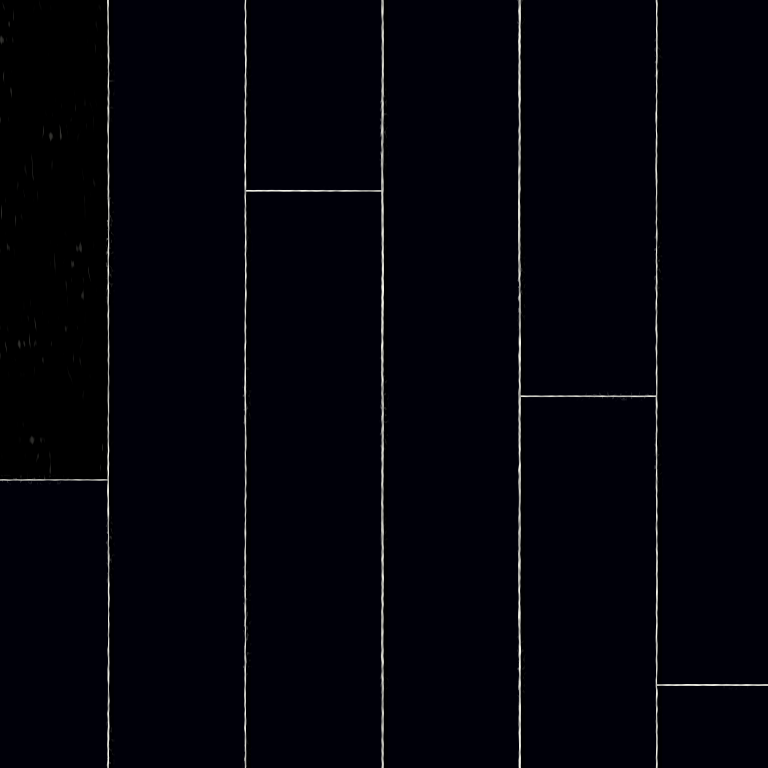
This texture is drawn by a WebGL 1 fragment shader. Its source:

```glsl
precision highp float;

uniform vec2 u_resolution;

const float PLANK_WIDTH = 0.1785;
const float FIRST_SEAM = 0.1410;
const float NO_JOINT = -1.0;

const vec3 NAVY = vec3(0.0, 0.0, 0.036);
const vec3 BLACK = vec3(0.0);
const vec3 GREY = vec3(0.60, 0.60, 0.58);
const vec3 CHALK = vec3(0.95, 0.95, 0.91);
const vec3 GRAIN = vec3(0.20, 0.20, 0.19);

vec2 randomGradient(vec2 cell) {
  float h = fract(sin(dot(cell, vec2(127.1, 311.7))) * 43758.5);
  float angle = 6.28319 * h;
  return vec2(cos(angle), sin(angle));
}

// Gradient noise, roughly -0.7 to 0.7
float gradientNoise(vec2 p) {
  vec2 i = floor(p);
  vec2 f = p - i;
  vec2 w = f * f * f * (f * (f * 6.0 - 15.0) + 10.0);
  vec2 e = vec2(1.0, 0.0);
  float a = dot(randomGradient(i), f);
  float b = dot(randomGradient(i + e.xy), f - e.xy);
  float c = dot(randomGradient(i + e.yx), f - e.yx);
  float d = dot(randomGradient(i + e.xx), f - e.xx);
  return mix(mix(a, b, w.x), mix(c, d, w.x), w.y);
}

// Height of the butt joint in each plank column
float jointHeight(float plank) {
  if (plank < 0.5) return 0.375;
  if (plank < 1.5) return NO_JOINT;
  if (plank < 2.5) return 0.7515;
  if (plank < 3.5) return NO_JOINT;
  if (plank < 4.5) return 0.4840;
  return 0.1080;
}

float lineMask(float dist, float halfWidth, float pixel) {
  return 1.0 - smoothstep(halfWidth - 0.5 * pixel, halfWidth + 0.5 * pixel, abs(dist));
}

// Slow drift plus fine roughness along a line
float lineWobble(float along, float seed) {
  return 0.0009 * gradientNoise(vec2(along * 7.0, seed))
       + 0.0005 * gradientNoise(vec2(along * 120.0, seed + 5.3));
}

vec3 lineColor(float along, float seed) {
  float wear = gradientNoise(vec2(along * 90.0, seed))
             + 0.6 * gradientNoise(vec2(along * 9.0, seed + 2.7));
  return mix(GREY, CHALK, clamp(0.6 + wear, 0.0, 1.0));
}

// Loose flecks that thin out with distance from a line
float crumbs(vec2 p, float dist, float reach, float seed) {
  float near = 1.0 - smoothstep(0.0, reach, abs(dist));
  float patches = smoothstep(0.0, 0.35, gradientNoise(p * 8.0 + seed));
  float flecks = smoothstep(0.12, 0.45, gradientNoise(p * vec2(290.0, 170.0) + seed));
  return near * patches * flecks;
}

// Sparse upright scratches gathered in patches
float scratches(vec2 p) {
  vec2 q = vec2(p.x + 0.06 * p.y, p.y);
  float streaks = smoothstep(0.30, 0.58, gradientNoise(q * vec2(230.0, 48.0)));
  float patches = smoothstep(-0.05, 0.40, gradientNoise(p * vec2(22.0, 11.0) + 3.4));
  return streaks * patches;
}

void main() {
  vec2 p = gl_FragCoord.xy / u_resolution;
  float pixel = 1.0 / min(u_resolution.x, u_resolution.y);

  // Plank column, nearest seam and joint
  float column = (p.x - FIRST_SEAM) / PLANK_WIDTH;
  float plank = floor(column) + 1.0;
  float seam = floor(column + 0.5);
  float seamSeed = seam * 3.7 + 0.4;
  float jointSeed = plank * 5.1 + 20.6;
  float seamDist = p.x - FIRST_SEAM - seam * PLANK_WIDTH - lineWobble(p.y, seamSeed);
  float joint = jointHeight(plank);
  float jointDist = p.y - joint - 0.5 * lineWobble(p.x, jointSeed);
  float onSeam = step(-0.5, seam) * step(seam, 4.5);

  // Plank faces: one scratched black board among navy ones
  float blackBoard = (1.0 - step(0.5, plank)) * step(joint, p.y);
  vec3 color = mix(NAVY, BLACK, blackBoard);
  color += GRAIN * scratches(p) * blackBoard;

  // Dark shadow along the right of each seam
  float shadow = lineMask(seamDist - 0.004, 0.003, 0.002) * onSeam;
  color = mix(color, BLACK, 0.8 * shadow);

  // Worn edges: denser on the left of a seam, faint on the right
  float fleckStrength = mix(0.75, 0.28, step(0.0, seamDist));
  float fleckReach = mix(0.0045, 0.010, step(0.0, seamDist));
  color += GREY * fleckStrength * crumbs(p, seamDist, fleckReach, seamSeed) * onSeam;
  color += GREY * 0.35 * crumbs(p, jointDist, 0.008, jointSeed);

  // Light lines, heaviest near the middle seams
  float offCentre = seam - 2.4;
  float seamHalf = 0.0010 + 0.0005 * exp(-offCentre * offCentre);
  seamHalf += 0.0004 * gradientNoise(vec2(p.y * 60.0, seamSeed + 9.1));
  float jointHalf = mix(0.0008, 0.0011, step(0.5, plank));
  color = mix(color, lineColor(p.x, jointSeed), lineMask(jointDist, jointHalf, pixel));
  color = mix(color, lineColor(p.y, seamSeed), lineMask(seamDist, seamHalf, pixel) * onSeam);

  gl_FragColor = vec4(color, 1.0);
}
```
